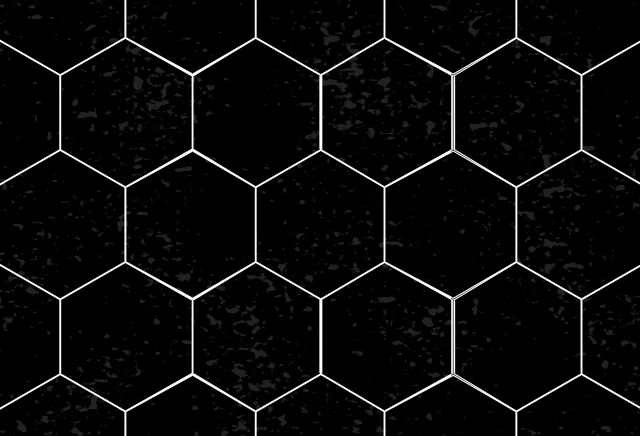
A Shadertoy shader for this pattern:

```glsl
#define COLUMN 0.2989
#define ROW 0.2571
#define CENTRE vec2(0.002, -0.0153)
#define LINE 0.0022
#define EXTRA 0.0013
#define GAP 0.0010
#define CHIP_SCALE 35.0
#define GRAIN_SCALE 72.0
#define CHIP_CUT 0.44
#define GRAIN_CUT 0.49
#define SPECK_COLOR vec3(0.13)
#define LINE_COLOR vec3(0.99)

vec2 gradient(vec2 cell) {
    vec3 h = fract(cell.xyx * vec3(0.1031, 0.1030, 0.0973));
    h += dot(h, h.yzx + 33.33);
    float angle = 6.2832 * fract((h.x + h.y) * h.z);
    return vec2(cos(angle), sin(angle));
}

float gradientNoise(vec2 p) {
    vec2 i = floor(p), f = fract(p);
    vec2 u = f * f * f * (f * (f * 6.0 - 15.0) + 10.0);
    vec2 e = vec2(0.0, 1.0);
    float low = mix(dot(gradient(i), f), dot(gradient(i + e.yx), f - e.yx), u.x);
    float high = mix(dot(gradient(i + e), f - e), dot(gradient(i + 1.0), f - 1.0), u.x);
    return mix(low, high, u.y);
}

// Ragged flecks, crowded where density is high
float specks(vec2 p, float scale, float cut, float density, float px) {
    vec2 q = p * scale * vec2(0.85, 1.15);
    q += 0.35 * gradientNoise(q * 0.6 + 40.0) * vec2(q.y, -q.x) / (1.0 + length(q));
    float n = gradientNoise(q + 150.0) + 0.4 * gradientNoise(q * 2.3 + 270.0);
    float soft = scale * px * 0.8;
    return smoothstep(cut - soft, cut + soft, n + 0.4 * density);
}

// Peak of 1 at centre + k * period, falling to 0 half a column away
float tent(float x, float centre, float period) {
    float d = mod(x - centre + 0.5 * period, period) - 0.5 * period;
    return max(0.0, 1.0 - 2.0 * abs(d));
}

// Position relative to the nearest hexagon centre, column width 1
vec2 hexCell(vec2 q) {
    vec2 s = vec2(1.0, 1.7320508);
    vec2 a = mod(q + 0.5 * s, s) - 0.5 * s;
    vec2 b = mod(q, s) - 0.5 * s;
    return dot(a, a) < dot(b, b) ? a : b;
}

float hexLines(vec2 p, float px) {
    vec2 q = (p - CENTRE) / vec2(COLUMN, ROW / 0.8660254);

    // Uneven columns
    float split = tent(q.x, 1.0, 2.0);
    float bold = tent(q.x, 0.0, 4.0);
    float twin = tent(q.x, 1.0, 4.0);
    q.x += 0.012 * tent(q.x, 0.5, 4.0) - 0.016 * split;

    vec2 g = abs(hexCell(q));
    float slant = dot(g, vec2(0.5, 0.8660254));
    float d = (0.5 - max(g.x, slant)) * COLUMN;

    // Slanted edges swell towards split columns, upright ones vary by column
    float halfWidth = g.x > slant
        ? LINE + EXTRA * (bold + 2.0 * twin)
        : LINE + EXTRA * split;
    float line = clamp((halfWidth - d) / px + 0.5, 0.0, 1.0);

    // Dark hairline inside doubled edges
    float side = step(0.98, mod(q.x, 4.0));
    float hairline = clamp((GAP * twin - d) / px + 0.5, 0.0, 1.0);
    return line * (1.0 - 0.8 * hairline * side * smoothstep(0.3, 0.9, twin));
}

void mainImage(out vec4 fragColor, in vec2 fragCoord) {
    float px = 1.0 / iResolution.y;
    vec2 p = (fragCoord - 0.5 * iResolution.xy) * px;

    float density = gradientNoise(p * 4.5 + 17.3);
    float chips = specks(p, CHIP_SCALE, CHIP_CUT, density, px);
    float grains = specks(p + 3.7, GRAIN_SCALE, GRAIN_CUT, density, px);

    vec3 color = SPECK_COLOR * max(chips, grains);
    color = mix(color, LINE_COLOR, hexLines(p, px));
    fragColor = vec4(color, 1.0);
}
```
